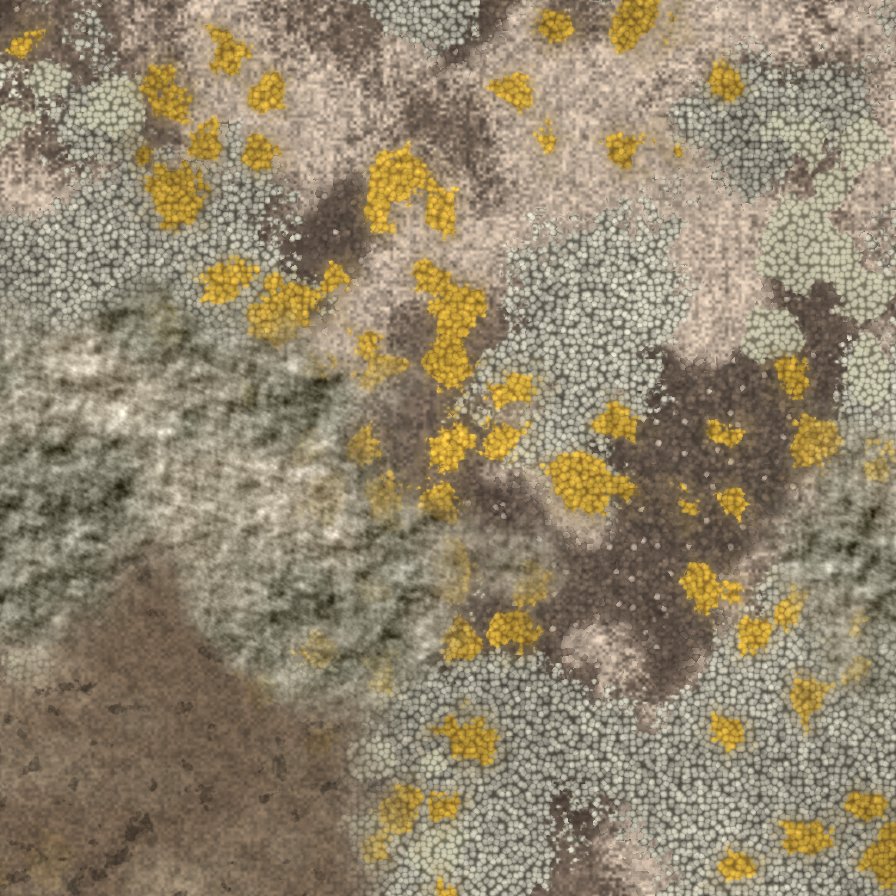
A three.js fragment shader for this texture:

```glsl
// Weathered rock face overgrown with crusty lichen: grey-green grainy crusts, dark
// brown mats, ochre-yellow clusters, plus a bare stone hollow and a soil corner.
// Layers are masked by fbm noise; Voronoi grains give the crusts their texture.
#define GRAIN_SCALE 145.0
#define CRUST_SCALE 4.6
#define CRUST_LEVEL 0.515
#define MAT_SCALE 5.5
#define MAT_LEVEL 0.535
#define YELLOW_SCALE 15.0
#define ROSETTE_SCALE 11.0
#define RELIEF_GAIN 1.7
#define GRIT 0.75

varying vec2 vUv;

float hash(vec2 p) {
  return fract(sin(dot(p, vec2(127.1, 311.7))) * 43758.5453);
}

vec2 hash2(vec2 p) {
  return vec2(hash(p), hash(p + 37.3));
}

float noise(vec2 p) {
  vec2 i = floor(p), f = fract(p);
  f = f * f * (3.0 - 2.0 * f);
  return mix(mix(hash(i), hash(i + vec2(1.0, 0.0)), f.x),
             mix(hash(i + vec2(0.0, 1.0)), hash(i + vec2(1.0, 1.0)), f.x), f.y);
}

float fbm(vec2 p) {
  float sum = 0.0, amp = 0.5;
  for (int i = 0; i < 5; i++) {
    sum += amp * noise(p);
    p = mat2(1.6, 1.2, -1.2, 1.6) * p + 11.7;
    amp *= 0.5;
  }
  return sum / 0.97;
}

// Voronoi grains: x = distance to the nearest centre, y = random value of that grain
vec2 grains(vec2 p) {
  vec2 cell = floor(p), best = vec2(9.0, 0.0);
  for (int j = -1; j <= 1; j++) {
    for (int i = -1; i <= 1; i++) {
      vec2 c = cell + vec2(float(i), float(j));
      float d = length(c + 0.1 + 0.8 * hash2(c) - p);
      if (d < best.x) best = vec2(d, hash(c + 71.9));
    }
  }
  return best;
}

// Clustered round spots with lobed rims: signed depth in cells, positive inside
float spots(vec2 p, float seed, float level) {
  vec2 cell = floor(p);
  float depth = -1.0;
  for (int j = -1; j <= 1; j++) {
    for (int i = -1; i <= 1; i++) {
      vec2 c = cell + vec2(float(i), float(j));
      vec2 rnd = hash2(c + seed);
      float present = step(level, noise(c * 0.31 + seed)) * step(0.28, hash(c + seed + 5.1));
      float inside = 0.2 + 0.32 * rnd.x * rnd.y + 0.1 * rnd.x - length(c + 0.15 + 0.7 * rnd - p);
      depth = max(depth, mix(-1.0, inside, present));
    }
  }
  return depth + 0.75 * (fbm(p * 2.6 + seed) - 0.5);
}

// Uneven stone surface, drawn out along a diagonal
float stoneHeight(vec2 p) {
  return fbm(mat2(0.8, 0.6, -0.6, 0.8) * p * vec2(26.0, 34.0));
}

void main() {
  vec2 p = vUv;
  float broad = fbm(p * 6.0 + 3.0);
  vec2 warped = p + 0.05 * (vec2(broad, fbm(p * 6.0 + 19.0)) - 0.5);
  vec2 grain = grains(p * GRAIN_SCALE);
  float body = 1.0 - smoothstep(0.2, 0.82, grain.x);
  float grit = 0.55 * fbm(p * 95.0) + 0.45 * noise(p * 270.0) - 0.49;
  float ragged = 0.05 * (grain.y - 0.5) + 0.12 * grit;

  // Bare pinkish rock with brown weathering
  float bare = smoothstep(0.34, 0.6, fbm(warped * 8.0 + 41.0) + 0.25 * grit);
  vec3 color = mix(vec3(0.44, 0.38, 0.33), vec3(0.73, 0.66, 0.59), bare);
  color *= 1.0 + 1.25 * GRIT * grit;

  // Dark brown mats with pale specks
  float mat = smoothstep(-0.025, 0.045, fbm(warped * MAT_SCALE + 63.0) + ragged - MAT_LEVEL);
  vec3 matColor = mix(vec3(0.26, 0.22, 0.19), vec3(0.41, 0.35, 0.30), body * grain.y + 0.2);
  matColor += 0.25 * step(0.94, grain.y) * body;
  color = mix(color, matColor * (1.0 + GRIT * grit), 0.9 * mat);

  // Grey-green granular crust
  float crust = smoothstep(-0.015, 0.02, fbm(warped * CRUST_SCALE + 8.0) + ragged - CRUST_LEVEL);
  vec3 crustColor = mix(vec3(0.35, 0.345, 0.30), vec3(0.76, 0.75, 0.685), body);
  crustColor *= 0.82 + 0.28 * grain.y + 0.45 * (broad - 0.5) + 0.4 * grit;
  color = mix(color, crustColor, 0.92 * crust);

  // Hollow of smooth stone, lit from the upper left
  float hollow = min(length((warped - vec2(0.22, 0.42)) * vec2(0.75, 1.05)),
                     length(warped - vec2(1.03, 0.38)) + 0.06);
  float stone = 1.0 - smoothstep(0.19, 0.29, hollow + 0.3 * (broad - 0.5));
  float relief = stoneHeight(p) - stoneHeight(p + vec2(-0.004, 0.005));
  float tone = smoothstep(0.3, 0.68, fbm(p * 9.0 + 27.0));
  vec3 stoneColor = mix(vec3(0.46, 0.45, 0.38), vec3(0.66, 0.62, 0.54), tone);
  stoneColor += RELIEF_GAIN * relief + 0.28 * grit;
  color = mix(color, stoneColor, 0.95 * stone);

  // Tan soil in the corner, with small dark crumbs
  float corner = length((warped - vec2(0.09, 0.06)) * vec2(0.9, 1.2));
  float soil = 1.0 - smoothstep(0.19, 0.34, corner + 0.35 * (broad - 0.5));
  vec3 soilColor = mix(vec3(0.43, 0.36, 0.29), vec3(0.59, 0.52, 0.43), smoothstep(0.32, 0.65, broad));
  soilColor *= 1.0 + 0.65 * grit - 0.3 * smoothstep(0.66, 0.74, fbm(p * 48.0 + 5.0));
  color = mix(color, soilColor, 0.95 * soil);

  // Pale rosettes, then yellow clusters with a faint stained halo
  float open = 1.0 - 0.9 * max(stone, soil);
  float rosette = smoothstep(0.0, 0.07, spots(warped * ROSETTE_SCALE, 17.0, 0.66) + ragged);
  vec3 rosetteColor = mix(vec3(0.45, 0.44, 0.36), vec3(0.82, 0.81, 0.70), body);
  color = mix(color, rosetteColor, 0.85 * rosette * open);
  float depth = spots(warped * YELLOW_SCALE, 53.0, 0.6) + 2.0 * ragged;
  color = mix(color, vec3(0.61, 0.52, 0.33), 0.35 * smoothstep(-0.35, 0.05, depth) * open);
  vec3 yellow = mix(vec3(0.50, 0.37, 0.13), vec3(0.83, 0.67, 0.22), 0.7 * body + 0.35 * grain.y);
  yellow *= 1.0 + 0.6 * grit + 0.5 * (broad - 0.5);
  color = mix(color, yellow, 0.92 * smoothstep(-0.01, 0.07, depth) * open);

  gl_FragColor = vec4(clamp(color, 0.0, 1.0), 1.0);
}
```
